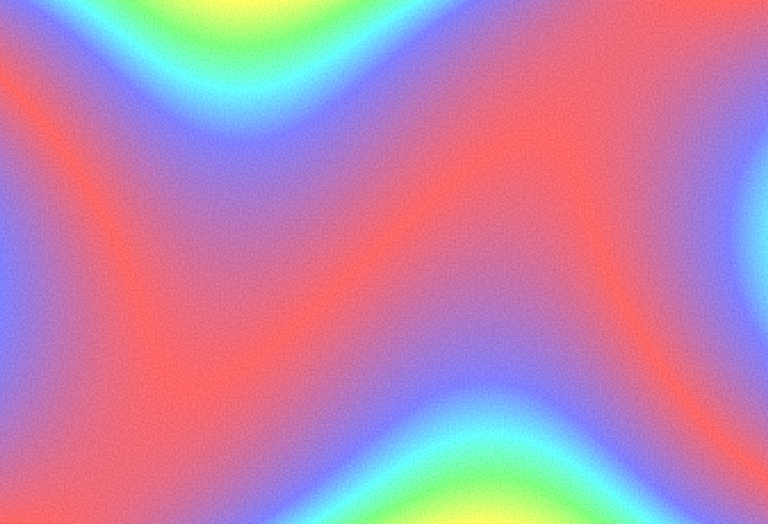
This background is drawn by a Shadertoy shader. Its source:

```glsl
// Soft rainbow contours of a smooth wave field, with red ridges and fine grain.

vec2 randomGradient(vec2 cell) {
    vec3 h = fract(cell.xyx * vec3(0.1031, 0.1030, 0.0973));
    h += dot(h, h.yzx + 33.33);
    float angle = 6.2832 * fract((h.x + h.y) * h.z);
    return vec2(cos(angle), sin(angle));
}

float gradientNoise(vec2 p) {
    vec2 cell = floor(p), f = fract(p);
    vec2 blend = f * f * (3.0 - 2.0 * f);
    float a = dot(randomGradient(cell), f);
    float b = dot(randomGradient(cell + vec2(1, 0)), f - vec2(1, 0));
    float c = dot(randomGradient(cell + vec2(0, 1)), f - vec2(0, 1));
    float d = dot(randomGradient(cell + 1.0), f - 1.0);
    return mix(mix(a, b, blend.x), mix(c, d, blend.x), blend.y);
}

// Odd about the origin: opposite lobes have opposite signs
float waveField(vec2 p) {
    float rim = p.y * p.y / 0.117;
    float middleWave = -3.5 * p.x * cos(5.03 * p.x) / (1.0 + p.x * p.x);
    float rimWave = -0.707 * sin(5.236 * p.x);
    float lift = p.y * (2.15 + 6.0 * p.y * p.y) * (1.0 + 0.707 * cos(5.236 * p.x));
    float bend = -0.48 * sin(6.3 * p.x) * rim * (1.0 - rim);
    return lift + mix(middleWave, rimWave, rim) + bend;
}

vec3 rainbow(float level) {
    vec3 red = vec3(1.0, 0.4, 0.4), violet = vec3(0.5, 0.5, 1.0);
    vec3 cyan = vec3(0.4, 1.0, 1.0), green = vec3(0.5, 1.0, 0.5);
    vec3 yellow = vec3(1.0, 1.0, 0.4);
    vec3 color = mix(red, violet, clamp(level, 0.0, 1.0));
    color = mix(color, cyan, clamp((level - 1.0) / 0.35, 0.0, 1.0));
    color = mix(color, green, clamp((level - 1.35) / 0.3, 0.0, 1.0));
    return mix(color, yellow, clamp((level - 1.65) / 0.3, 0.0, 1.0));
}

void mainImage(out vec4 fragColor, in vec2 fragCoord) {
    // Canvas widths, measured from the centre of symmetry
    vec2 p = (fragCoord - vec2(0.475, 0.5) * iResolution.xy) / iResolution.x;
    vec3 color = rainbow(abs(waveField(p)));

    // Fine grain
    color += 0.07 * gradientNoise((p + 1.0) * 337.0);
    fragColor = vec4(clamp(color, 0.0, 1.0), 1.0);
}
```
